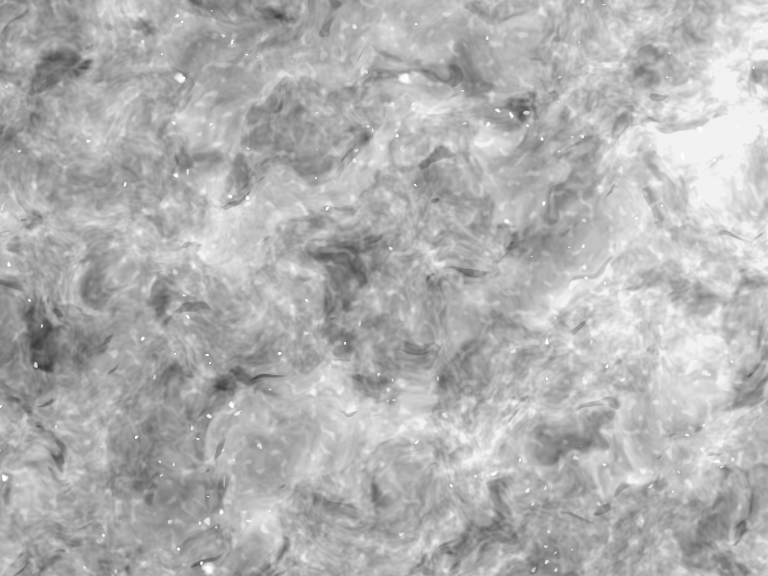
Reproduce this texture procedurally as a WebGL 2 fragment shader.

```glsl
#version 300 es
precision highp float;

uniform vec2 u_resolution;
out vec4 fragColor;

// Integer hash of a lattice cell, two values in 0..1
vec2 hash2(vec2 cell, uint seed) {
  uvec2 q = uvec2(ivec2(cell)) * uvec2(1597u, 3812u) + seed * 7919u;
  uint n = (q.x ^ (q.y * 2654u + 977u)) * 747796u + 28913u;
  n = (n ^ (n >> 15u)) * 739981u;
  n = (n ^ (n >> 13u)) * 277803u;
  n ^= n >> 16u;
  return vec2(n & 65535u, n >> 16u) / 65535.0;
}

vec2 gradientAt(vec2 cell, uint seed) {
  float angle = 6.28319 * hash2(cell, seed).x;
  return vec2(cos(angle), sin(angle));
}

float gradientNoise(vec2 p, uint seed) {
  vec2 i = floor(p), f = p - i;
  vec2 u = f * f * f * (f * (f * 6.0 - 15.0) + 10.0);
  vec2 e = vec2(1.0, 0.0);
  float a = dot(gradientAt(i, seed), f);
  float b = dot(gradientAt(i + e.xy, seed), f - e.xy);
  float c = dot(gradientAt(i + e.yx, seed), f - e.yx);
  float d = dot(gradientAt(i + e.xx, seed), f - e.xx);
  return mix(mix(a, b, u.x), mix(c, d, u.x), u.y);
}

float fbm(vec2 p, int octaves, float gain, uint seed) {
  float sum = 0.0, amplitude = 1.0;
  mat2 turn = mat2(1.6, 1.2, -1.2, 1.6);
  for (int k = 0; k < octaves; k++) {
    sum += amplitude * gradientNoise(p, seed + uint(k));
    p = turn * p + 3.7;
    amplitude *= gain;
  }
  return sum;
}

vec2 rotate(vec2 p, float angle) {
  float c = cos(angle), s = sin(angle);
  return vec2(c * p.x + s * p.y, c * p.y - s * p.x);
}

// Scattered soft dots, one at most per cell
float specks(vec2 p, float density, float chance, float size, uint seed) {
  vec2 g = p * density, cell = floor(g);
  vec2 pick = hash2(cell, seed);
  vec2 centre = 0.3 + 0.4 * hash2(cell, seed + 1u);
  float radius = size * mix(0.5, 1.0, pick.y);
  float dotShape = 1.0 - smoothstep(radius * 0.35, radius, length(g - cell - centre));
  return dotShape * step(pick.x, chance) * mix(0.5, 1.0, hash2(cell, seed + 2u).x);
}

// Broad light: pale swell on the upper right, dimmer left side
float broadTone(vec2 p) {
  vec2 q = (p - vec2(1.24, 0.66)) / vec2(0.32, 0.34);
  float swell = exp(-dot(q, q));
  return 0.15 * swell + 0.05 * (p.x - 0.67) + 0.14 * gradientNoise(p * 2.6, 11u);
}

void main() {
  vec2 p = gl_FragCoord.xy / u_resolution.y;

  // Folded coordinates give the mineral patches ragged outlines
  vec2 fold = vec2(fbm(p * 5.0, 3, 0.5, 21u), fbm(p * 5.0, 3, 0.5, 31u));
  vec2 w = p + 0.07 * fold;

  float tone = 0.665 + broadTone(p);
  tone += 0.2 * fbm(w * 6.0, 5, 0.62, 41u);

  // Smooth plates with one crisp edge
  float plate = fbm(rotate(w, 0.6) * vec2(3.0, 5.5), 4, 0.45, 51u);
  float plateMask = smoothstep(0.10, 0.17, plate);
  tone += 0.08 * plateMask * (1.0 - smoothstep(0.17, 0.55, plate));

  // Slanted cleavage streaks, strongest in some zones
  float streak = fbm(rotate(w, 0.65) * vec2(7.0, 32.0), 3, 0.5, 61u);
  float streakZone = smoothstep(-0.1, 0.3, gradientNoise(p * 3.0, 71u));
  tone += 0.13 * streak * streakZone;

  // Dark pockets and narrow cracks
  float pocket = fbm(w * 7.5 + 9.0, 4, 0.6, 81u);
  tone -= 0.19 * smoothstep(0.22, 0.58, pocket);
  float crack = fbm(rotate(w, 0.35) * vec2(10.0, 24.0), 3, 0.5, 91u);
  tone -= 0.15 * smoothstep(0.46, 0.62, crack);

  // Granular surface, quieter on the plates
  float grain = fbm(p * 30.0 + fold, 3, 0.8, 101u);
  tone += mix(0.13, 0.07, plateMask) * grain;
  float crumbs = gradientNoise(p * 58.0, 111u);
  tone += 0.1 * smoothstep(0.15, 0.5, crumbs);

  // Glints gathered in loose clusters
  float cluster = smoothstep(-0.15, 0.45, gradientNoise(p * 4.5, 121u));
  vec2 ragged = p + 0.006 * vec2(gradientNoise(p * 70.0, 131u), gradientNoise(p * 70.0, 141u));
  float glint = 0.0;
  for (int k = 0; k < 3; k++) {
    float layer = float(k);
    vec2 q = rotate(ragged, 0.5 * layer) + 0.37 * layer;
    glint += specks(q, 48.0 - 8.0 * layer, 0.01 + 0.07 * cluster, 0.24, 151u + 5u * uint(k));
  }
  vec2 chip = rotate(ragged, -0.9) * vec2(0.7, 1.0);
  glint += specks(chip, 16.0, 0.09 * cluster, 0.24, 181u);

  tone = clamp(tone, 0.22, 0.95);
  tone = mix(tone, 1.0, clamp(glint, 0.0, 1.0));
  fragColor = vec4(vec3(tone), 1.0);
}
```
